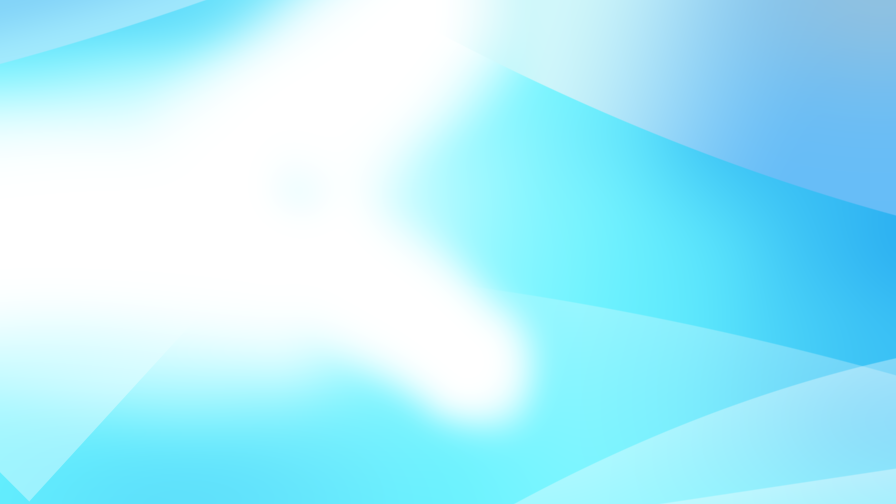
A WebGL 2 fragment shader for this background:

```glsl
#version 300 es
precision highp float;
// Soft aqua and white light behind sweeping translucent veils.
uniform vec2 u_resolution;
out vec4 fragColor;

const vec3 WHITE = vec3(1.0);
const vec3 AQUA  = vec3(0.40, 0.96, 1.0);
const vec3 SKY   = vec3(0.32, 0.80, 0.97);
const vec3 AZURE = vec3(0.15, 0.66, 0.94);
const vec3 HAZE  = vec3(0.82, 0.97, 0.98);
const vec3 BLUE  = vec3(0.40, 0.74, 0.97);
const vec3 GREY  = vec3(0.60, 0.76, 0.86);

// Elliptical falloff, 1 at the centre.
float glow(vec2 p, vec2 centre, vec2 radius) {
    vec2 d = (p - centre) / radius;
    return exp(-dot(d, d));
}

// Flat-topped falloff around the segment a-b.
float beam(vec2 p, vec2 a, vec2 b, float radius) {
    vec2 ab = b - a;
    float t = clamp(dot(p - a, ab) / dot(ab, ab), 0.0, 1.0);
    vec2 d = (p - a - ab * t) / radius;
    float q = dot(d, d);
    return exp(-q * q);
}

// Signed height above a parabola that starts at the given point.
float above(vec2 p, vec2 start, float slope, float bend) {
    float x = p.x - start.x;
    return p.y - start.y - x * (slope + bend * x);
}

// Antialiased mask of the positive side of an edge.
float inside(float height, float pixel) {
    return smoothstep(-pixel, pixel, height);
}

// Mask that is strongest at the edge and thins with depth.
float veil(float depth, float pixel, float thinning) {
    return inside(depth, pixel) * exp(-max(depth, 0.0) * thinning);
}

// Layered sines that make the light drift like cloud.
vec2 drift(vec2 p) {
    vec2 offset = vec2(0.0);
    float amplitude = 0.012;
    for (int i = 0; i < 3; i++) {
        p = mat2(0.8, 0.6, -0.6, 0.8) * p * 1.7 + 1.3;
        offset += amplitude * sin(p.yx * 5.0);
        amplitude *= 0.55;
    }
    return offset;
}

// Blurred field of blue, aqua and white light.
vec3 lightField(vec2 p) {
    vec3 col = AQUA;
    col = mix(col, AZURE, 0.90 * glow(p, vec2(1.85, 0.55), vec2(0.40, 0.35)));
    col = mix(col, AZURE, 0.50 * glow(p, vec2(1.50, 0.72), vec2(0.28, 0.13)));
    col = mix(col, AZURE, 0.50 * glow(p, vec2(1.80, 0.18), vec2(0.35, 0.20)));
    col = mix(col, SKY, 0.50 * glow(p, vec2(0.38, 0.00), vec2(0.40, 0.20)));
    col = mix(col, SKY, 0.65 * glow(p, vec2(0.28, 1.00), vec2(0.40, 0.14)));
    col = mix(col, WHITE, 0.50 * glow(p, vec2(0.75, 0.60), vec2(0.35, 0.40)));
    col = mix(col, WHITE, beam(p, vec2(-0.2, 0.53), vec2(0.50, 0.54), 0.31));
    col = mix(col, WHITE, beam(p, vec2(0.50, 0.65), vec2(0.88, 1.03), 0.20));
    col = mix(col, WHITE, beam(p, vec2(0.60, 0.55), vec2(0.93, 0.28), 0.14));
    return mix(col, vec3(0.90, 0.99, 1.0), 0.5 * glow(p, vec2(0.61, 0.64), vec2(0.06)));
}

void main() {
    vec2 p = gl_FragCoord.xy / u_resolution.y;
    p.x *= 16.0 / 9.0 * u_resolution.y / u_resolution.x;
    float pixel = 1.0 / u_resolution.y;
    vec3 col = lightField(p + drift(p));

    // Upper right sheet, from haze to blue with a grey corner
    float upper = above(p, vec2(0.856, 0.942), -0.53, 0.14);
    float shade = smoothstep(1.0, 1.65, p.x + 0.4 * (0.8 - p.y));
    vec3 sheet = mix(HAZE, BLUE, shade);
    sheet = mix(sheet, GREY, 0.8 * glow(p, vec2(1.75, 1.02), vec2(0.30, 0.20)));
    col = mix(col, sheet, inside(upper, pixel) * smoothstep(0.85, 1.1, p.x));

    // Upper left sheet
    float corner = above(p, vec2(0.0, 0.873), 0.27, 0.1);
    vec3 cornerTint = mix(vec3(0.66, 0.91, 0.99), vec3(0.54, 0.82, 0.97), smoothstep(0.0, 0.13, corner));
    col = mix(col, cornerTint, 0.85 * inside(corner, pixel));

    // Broad middle veil
    float middle = -above(p, vec2(0.926, 0.433), -0.138, -0.083);
    col = mix(col, WHITE, 0.27 * veil(middle, pixel, 2.0) * smoothstep(0.85, 1.2, p.x));

    // Lower right veils
    float arc = -above(p, vec2(1.02, 0.0), 0.54, -0.209);
    col = mix(col, WHITE, 0.36 * veil(arc, pixel, 2.5));
    float hem = -above(p, vec2(1.343, 0.005), 0.15, 0.0);
    col = mix(col, WHITE, 0.38 * veil(hem, pixel, 6.0));

    // Lower left wedge
    float wedge = min(above(p, vec2(0.058, 0.005), 1.095, 0.0),
                      above(p, vec2(0.058, 0.005), -1.0, 0.0));
    col = mix(col, WHITE, 0.38 * inside(wedge, pixel) * smoothstep(0.40, 0.22, p.y));

    fragColor = vec4(col, 1.0);
}
```
